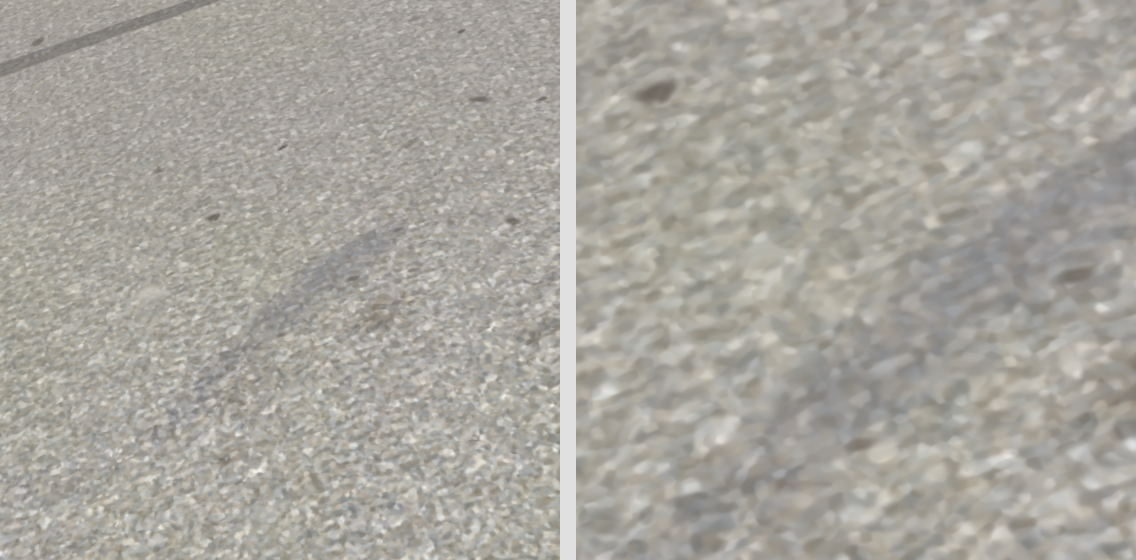
Left, the full canvas; right, a detail of the centre.
Write a Shadertoy shader that draws this texture.

```glsl
const vec3 FAR_GREY = vec3(0.650, 0.634, 0.613);
const vec3 NEAR_GREY = vec3(0.684, 0.672, 0.648);
const vec3 OLIVE_SHIFT = vec3(0.000, 0.003, -0.009);
const vec3 WARM_SHIFT = vec3(0.022, 0.002, -0.026);
const vec3 TAR = vec3(0.49, 0.475, 0.465);
const vec3 STAIN = vec3(0.53, 0.525, 0.535);
const vec3 DIRT = vec3(0.50, 0.475, 0.43);
const vec3 SPECK = vec3(0.38, 0.355, 0.325);
const vec3 PALE = vec3(0.80, 0.78, 0.74);
const float TILT = 0.27;         // slope of the grain and the horizon
const float HORIZON = 2.2;       // distance from centre to vanishing line
const float GRAIN_DENSITY = 215.0;
const float FORESHORTENING = 3.0;
const float FAR_CONTRAST = 0.14;
const float NEAR_CONTRAST = 0.27;
const float GRAIN_SHARPNESS = 5.0;
const float BROAD_CONTRAST = 0.025;
const float SPECK_CELLS = 9.0;

float hash(vec2 p) {
    return fract(sin(dot(p, vec2(127.1, 311.7))) * 43758.5);
}

float noise(vec2 p) {
    vec2 i = floor(p), f = fract(p);
    f = f * f * (3.0 - 2.0 * f);
    return mix(mix(hash(i), hash(i + vec2(1, 0)), f.x),
               mix(hash(i + vec2(0, 1)), hash(i + vec2(1, 1)), f.x), f.y);
}

float fbm(vec2 p) {
    float sum = 0.0, amp = 0.5;
    for (int i = 0; i < 4; i++) {
        sum += amp * noise(p);
        p = p * 2.03 + 17.3;
        amp *= 0.5;
    }
    return sum / 0.9375;
}

vec2 rotate(vec2 p, float a) {
    return vec2(cos(a) * p.x + sin(a) * p.y, cos(a) * p.y - sin(a) * p.x);
}

// Softly blended stones: x is brightness, y is warmth
vec2 stones(vec2 p) {
    vec2 cell = floor(p), sum = vec2(0.0);
    float total = 0.0;
    for (int j = -1; j <= 1; j++)
    for (int i = -1; i <= 1; i++) {
        vec2 id = cell + vec2(i, j);
        vec2 centre = id + 0.1 + 0.8 * vec2(hash(id), hash(id + 31.7));
        vec2 d = p - centre;
        float w = exp(-GRAIN_SHARPNESS * dot(d, d));
        float h = hash(id + 73.1);
        float tone = h - 0.53 + 0.4 * step(0.92, h);
        sum += w * vec2(tone, hash(id + 11.9) - 0.5);
        total += w;
    }
    return sum / total;
}

float softEllipse(vec2 p, vec2 centre, vec2 radii, float angle) {
    float d = length(rotate(p - centre, angle) / radii);
    return 1.0 - smoothstep(0.35, 1.25, d);
}

// Stroke whose half width runs from ra to rb
float stroke(vec2 p, vec2 a, vec2 b, float ra, float rb) {
    vec2 ab = b - a;
    float t = clamp(dot(p - a, ab) / dot(ab, ab), 0.0, 1.0);
    return 1.0 - smoothstep(0.3, 1.2, length(p - a - ab * t) / mix(ra, rb, t));
}

void mainImage(out vec4 fragColor, in vec2 fragCoord) {
    vec2 uv = fragCoord / iResolution.xy;

    // Tilted ground plane
    vec2 view = rotate(uv - 0.5, TILT);
    float depth = HORIZON - view.y;
    vec2 road = GRAIN_DENSITY * vec2(view.x, FORESHORTENING) / depth;
    road += 0.6 * vec2(noise(road * 0.5), noise(road * 0.5 + 40.0));
    float near = smoothstep(1.5, 2.75, depth);

    // Broad tone and tint
    vec3 color = mix(FAR_GREY, NEAR_GREY, near);
    color += BROAD_CONTRAST * (fbm(uv * vec2(5.0, 8.0)) - 0.5);
    color += OLIVE_SHIFT * smoothstep(0.4, 0.7, fbm(uv * 4.0 + 9.0));
    color += OLIVE_SHIFT * softEllipse(uv, vec2(0.22, 0.5), vec2(0.35, 0.25), 0.4);

    // Worn stains, broken up by noise
    vec2 p = uv + 0.02 * (vec2(fbm(uv * 18.0), fbm(uv * 18.0 + 50.0)) - 0.5);
    float patchy = smoothstep(0.25, 0.7, fbm(road * 0.22));
    float smear = max(stroke(p, vec2(0.71, 0.59), vec2(0.59, 0.515), 0.018, 0.045),
                      stroke(p, vec2(0.59, 0.515), vec2(0.48, 0.42), 0.045, 0.040));
    float trail = stroke(p, vec2(0.49, 0.43), vec2(0.28, 0.22), 0.038, 0.024);
    trail = max(trail, 0.35 * stroke(p, vec2(0.30, 0.24), vec2(0.06, 0.12), 0.03, 0.05));
    color = mix(color, STAIN, max(0.62 * smear, 0.42 * trail) * (0.75 + 0.25 * patchy));
    float dirt = 0.6 * softEllipse(p, vec2(0.69, 0.44), vec2(0.065, 0.032), 0.3);
    dirt = max(dirt, 0.55 * softEllipse(p, vec2(0.97, 0.41), vec2(0.06, 0.025), 0.3));
    dirt = max(dirt, 0.6 * softEllipse(p, vec2(0.41, 0.19), vec2(0.030, 0.02), 0.3));
    dirt = max(dirt, 0.32 * softEllipse(p, vec2(0.44, 0.31), vec2(0.08, 0.06), 0.6));
    color = mix(color, DIRT, dirt * (0.4 + 0.6 * patchy));

    // Tar seam
    float seam = stroke(mix(uv, p, 0.3), vec2(-0.02, 0.868), vec2(0.40, 1.010), 0.015, 0.010);
    seam = smoothstep(0.1, 0.7, seam);
    color = mix(color, TAR, 0.8 * seam);

    // Stones in two sizes
    vec2 grain = 0.75 * stones(road);
    grain += mix(0.4, 0.6, near) * stones(rotate(road, 0.2) * 1.6 + 7.7);
    float contrast = mix(FAR_CONTRAST, NEAR_CONTRAST, near);
    contrast *= 1.0 - 0.35 * max(smear, seam);
    color += contrast * grain.x;
    color += WARM_SHIFT * grain.y * mix(0.7, 2.0, near);

    // Scattered dark chips, mostly in the distance
    vec2 cell = floor(uv * SPECK_CELLS);
    vec2 centre = (cell + 0.25 + 0.5 * vec2(hash(cell + 3.3), hash(cell + 8.1))) / SPECK_CELLS;
    float size = mix(0.6, 1.2, hash(cell + 21.7));
    float chip = softEllipse(p, centre, vec2(0.015, 0.0055) * size, 0.1 + 0.5 * hash(cell + 5.9));
    chip *= step(0.76, hash(cell + 14.2)) * smoothstep(0.2, 0.55, uv.y);
    color = mix(color, SPECK, chip * mix(0.35, 0.85, hash(cell + 27.4)));

    // Pale scuffs
    float scuff = softEllipse(p, vec2(0.27, 0.475), vec2(0.032, 0.017), 0.2);
    scuff = max(scuff, 0.7 * softEllipse(p, vec2(0.84, 0.874), vec2(0.022, 0.008), 0.1));
    color = mix(color, PALE, scuff * (0.55 + 0.25 * patchy));

    fragColor = vec4(clamp(color, 0.0, 1.0), 1.0);
}
```
